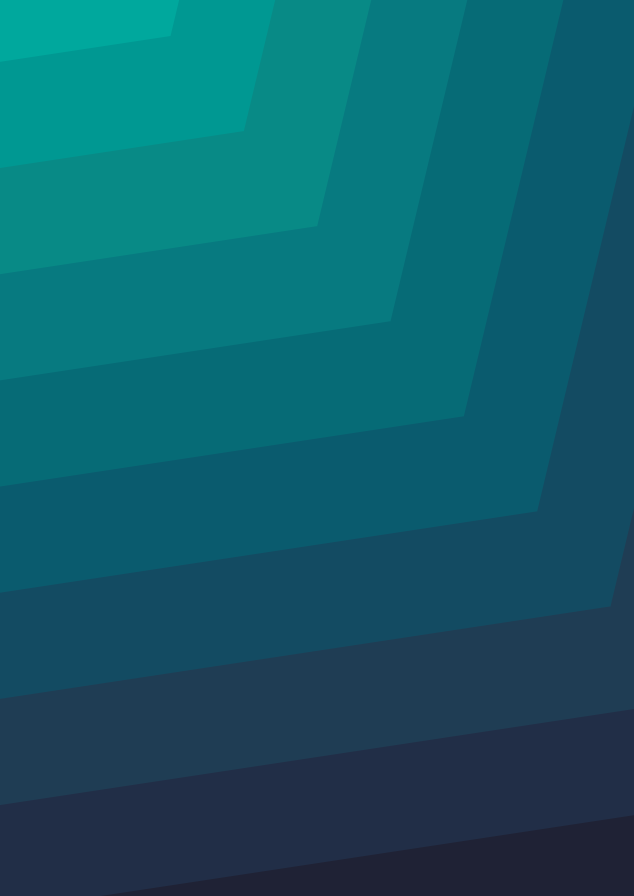
Write a WebGL 2 fragment shader that draws this background.

```glsl
#version 300 es
precision highp float;
// Nested slanted corners stepping from bright teal at top left to dark navy below.

uniform vec2 u_resolution;
out vec4 outColor;

// Lengths are in canvas heights, measured from the top left corner.
const int BAND_COUNT = 10;
const float FLOOR_SLOPE = 0.1515;               // rise of the lower edges
const float WALL_SLOPE = 0.239;                 // lean of the right-hand edges
const vec2 FIRST_EDGE = vec2(0.0690, 0.1999);   // floor, wall intercepts
const vec2 EDGE_STEP = vec2(0.1185, 0.1072);    // floor, wall spacing

const vec3 BAND_COLORS[BAND_COUNT] = vec3[](
    vec3(0.000, 0.659, 0.616),
    vec3(0.000, 0.596, 0.573),
    vec3(0.031, 0.541, 0.525),
    vec3(0.027, 0.478, 0.502),
    vec3(0.024, 0.420, 0.463),
    vec3(0.039, 0.357, 0.431),
    vec3(0.075, 0.294, 0.384),
    vec3(0.122, 0.239, 0.329),
    vec3(0.129, 0.180, 0.278),
    vec3(0.122, 0.133, 0.208)
);

// Continuous band number across the floor edges (x) and the wall edges (y).
vec2 bandLevels(vec2 p) {
    vec2 intercepts = vec2(p.y + FLOOR_SLOPE * p.x, p.x + WALL_SLOPE * p.y);
    return (intercepts - FIRST_EDGE) / EDGE_STEP;
}

void main() {
    vec2 p = vec2(gl_FragCoord.x, u_resolution.y - gl_FragCoord.y) / u_resolution.y;
    vec2 levels = bandLevels(p);

    // Change of level over one pixel, taken across each kind of edge.
    vec2 normalLengths = sqrt(1.0 + vec2(FLOOR_SLOPE * FLOOR_SLOPE, WALL_SLOPE * WALL_SLOPE));
    vec2 pixelStep = normalLengths / (EDGE_STEP * u_resolution.y);

    // Paint each darker band outside its corner, with smoothed edges.
    vec3 color = BAND_COLORS[0];
    for (int i = 1; i < BAND_COUNT; i++) {
        vec2 outside = clamp((levels - float(i - 1)) / pixelStep + 0.5, 0.0, 1.0);
        color = mix(color, BAND_COLORS[i], max(outside.x, outside.y));
    }
    outColor = vec4(color, 1.0);
}
```
